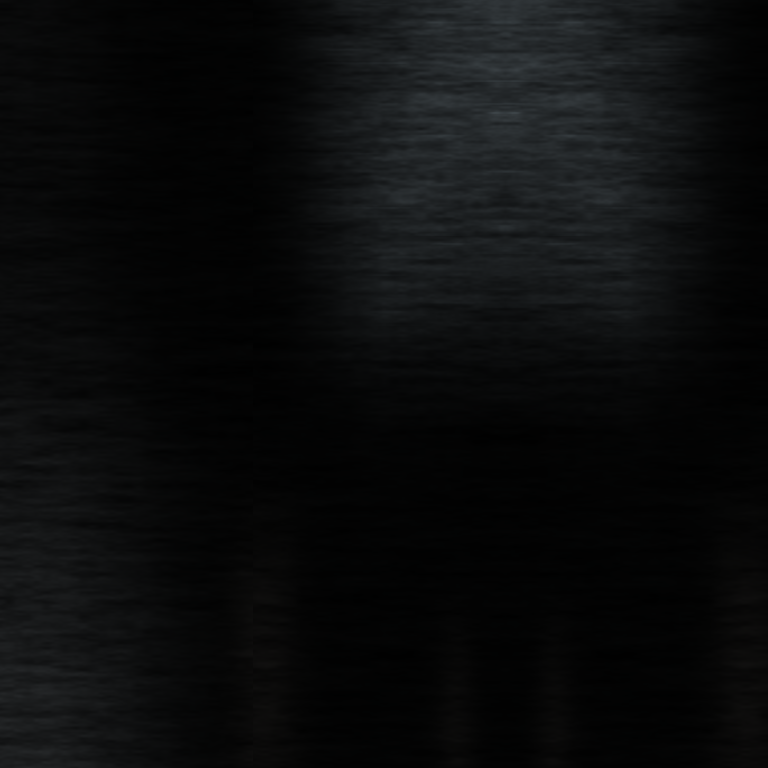
This texture is drawn by a WebGL 1 fragment shader. Its source:

```glsl
precision highp float;
// Dark brushed metal: soft reflections over near-black, cut by fine horizontal grain.
// Broad glows are products of smoothsteps and gaussians; the grain is value noise
// stretched along x and mirrored about the axis of the main reflection.

uniform vec2 u_resolution;

float hash(vec2 p) {
  return fract(sin(dot(p, vec2(127.1, 311.7))) * 43758.5453);
}

float valueNoise(vec2 p) {
  vec2 cell = floor(p);
  vec2 f = fract(p);
  f = f * f * (3.0 - 2.0 * f);
  float low = mix(hash(cell), hash(cell + vec2(1.0, 0.0)), f.x);
  float high = mix(hash(cell + vec2(0.0, 1.0)), hash(cell + vec2(1.0, 1.0)), f.x);
  return mix(low, high, f.y);
}

float bell(float x, float center, float width) {
  float d = (x - center) / width;
  return exp(-d * d);
}

// Sum of stretched noise layers, centred on zero
float brushedGrain(vec2 p) {
  float sum = 0.0;
  float weight = 0.5;
  vec2 scale = vec2(9.0, 95.0);
  for (int i = 0; i < 4; i++) {
    sum += weight * (valueNoise(p * scale + float(i) * 17.3) - 0.5);
    scale *= vec2(2.1, 1.45);
    weight *= 0.88;
  }
  return sum;
}

void main() {
  vec2 uv = gl_FragCoord.xy / u_resolution;
  float axisDistance = abs(uv.x - 0.658);

  // Main reflection: bright at the top, with two lobes reaching lower
  float across = 1.0 - smoothstep(0.09, 0.34, axisDistance);
  float lobes = bell(axisDistance, 0.17, 0.075);
  float height = uv.y + 0.05 * lobes;
  float fall = smoothstep(0.42, 0.93, height);
  float topGlow = across * fall * (0.125 + 0.045 * bell(axisDistance, 0.0, 0.12));
  topGlow += 0.022 * lobes * bell(uv.y, 0.72, 0.14);
  topGlow += 0.016 * across * bell(uv.y, 0.64, 0.13);

  // Left sheen: strongest in the lower corner, faint along the upper edge
  float leftGlow = 0.072 * (1.0 - smoothstep(0.06, 0.33, uv.x))
                 * (1.0 - smoothstep(0.05, 0.72, uv.y));
  leftGlow += 0.026 * (1.0 - smoothstep(0.0, 0.24, uv.x));

  // Faint warm columns near the bottom
  float columns = bell(axisDistance, 0.315, 0.045) * (1.0 - smoothstep(0.12, 0.46, uv.y));
  columns += 0.75 * bell(axisDistance, 0.065, 0.025) * (1.0 - smoothstep(0.06, 0.27, uv.y));

  vec3 color = vec3(0.010, 0.011, 0.011);
  color += topGlow * vec3(0.90, 1.0, 1.06);
  color += leftGlow * vec3(0.95, 1.0, 1.04);
  color += columns * vec3(0.036, 0.033, 0.031);

  // Grain follows the light, with sparse bright scratches in the reflection
  vec2 grainPoint = vec2(uv.x < 0.33 ? uv.x + 3.0 : axisDistance, uv.y);
  float grain = brushedGrain(grainPoint);
  float scratch = smoothstep(0.74, 0.98, valueNoise(grainPoint * vec2(13.0, 170.0) + 41.0));
  color *= 1.0 + 0.75 * grain;
  color += 0.006 * grain;
  color += scratch * topGlow * vec3(0.24, 0.28, 0.30);

  // Fine speckle on a fixed canvas lattice
  color *= 0.95 + 0.10 * valueNoise(uv * vec2(190.0, 380.0));

  gl_FragColor = vec4(clamp(color, 0.0, 1.0), 1.0);
}
```
